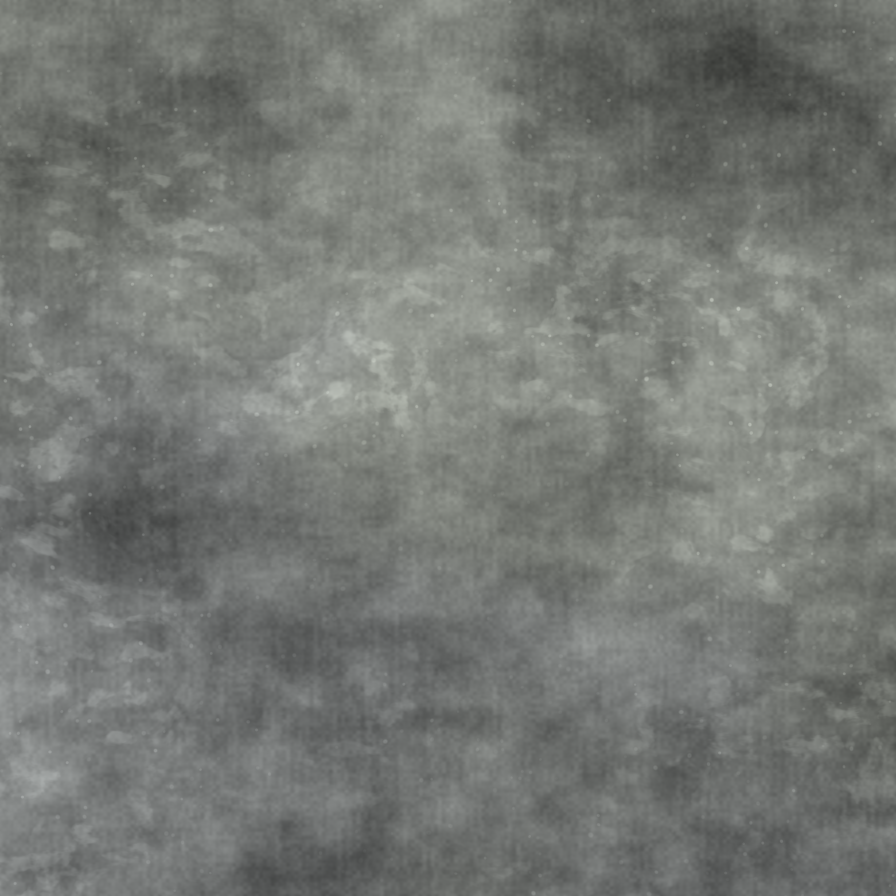
This texture is drawn by a Shadertoy shader. Its source:

```glsl
// Weathered grey-green plaster: broad soft light and dark stains, cloudy mottling,
// crusty pale flakes, faint brushed fibres, fine grain and scattered bright specks.
// Layers of value noise are summed into one tone, which is then tinted.

#define BASE_TONE 0.462
#define CLOUD_AMOUNT 0.25
#define MOTTLE_AMOUNT 0.20
#define FLAKE_AMOUNT 0.085
#define FIBRE_AMOUNT 0.035
#define GRAIN_AMOUNT 0.050
#define SPECK_AMOUNT 0.17
#define SPECK_CELLS 95.0
#define SPECK_SHARE 0.07
#define MOSS_TINT vec3(0.984, 1.012, 0.962)
#define SLATE_TINT vec3(0.982, 1.004, 0.998)

float hash(vec2 p) {
    vec3 q = fract(p.xyx * 0.1031);
    q += dot(q, q.yzx + 33.33);
    return fract((q.x + q.y) * q.z);
}

// Value noise centred on zero
float noise(vec2 p) {
    vec2 cell = floor(p), f = fract(p);
    f = f * f * (3.0 - 2.0 * f);
    float low = mix(hash(cell), hash(cell + vec2(1, 0)), f.x);
    float high = mix(hash(cell + vec2(0, 1)), hash(cell + vec2(1, 1)), f.x);
    return mix(low, high, f.y) - 0.5;
}

float fbm(vec2 p, int octaves) {
    float sum = 0.0, weight = 0.5;
    for (int i = 0; i < octaves; i++) {
        sum += weight * noise(p);
        p = mat2(1.96, 0.40, -0.40, 1.96) * p + 17.3;
        weight *= 0.5;
    }
    return sum;
}

// Soft elliptical stain
float stain(vec2 p, vec2 centre, vec2 radius) {
    vec2 d = (p - centre) / radius;
    return exp(-dot(d, d));
}

// Large-scale light and shade across the wall
float broadTone(vec2 p) {
    float tone = 0.105 * stain(p, vec2(0.48, 0.64), vec2(0.45, 0.13));
    tone += 0.090 * stain(p, vec2(0.47, 0.95), vec2(0.15, 0.18));
    tone += 0.055 * stain(p, vec2(0.05, 0.28), vec2(0.14, 0.14));
    tone += 0.050 * stain(p, vec2(0.80, 0.33), vec2(0.20, 0.15));
    tone -= 0.125 * stain(p, vec2(0.78, 0.88), vec2(0.27, 0.18))
                  * smoothstep(0.53, 0.59, p.x);
    tone -= 0.050 * stain(p, vec2(0.00, 0.70), vec2(0.20, 0.30));
    tone -= 0.065 * stain(p, vec2(0.17, 0.42), vec2(0.20, 0.07));
    tone -= 0.050 * stain(p, vec2(0.50, 0.02), vec2(0.60, 0.20));
    return tone;
}

// Sparse round chips, at most one per cell
float specks(vec2 p) {
    vec2 cell = floor(p);
    vec2 centre = 0.3 + 0.4 * vec2(hash(cell + 41.0), hash(cell + 83.0));
    float radius = mix(0.12, 0.28, hash(cell + 127.0));
    float chip = 1.0 - smoothstep(radius * 0.4, radius + 0.08, length(fract(p) - centre));
    return chip * step(1.0 - SPECK_SHARE, hash(cell + 7.0)) * mix(0.3, 1.0, hash(cell + 59.0));
}

void mainImage(out vec4 fragColor, in vec2 fragCoord) {
    vec2 uv = fragCoord / iResolution.xy;
    vec2 warp = vec2(fbm(uv * 7.0 + 3.0, 4), fbm(uv * 7.0 + 51.0, 4));

    // Stains and clouds
    float tone = BASE_TONE + broadTone(uv + 0.10 * warp);
    tone += CLOUD_AMOUNT * fbm(uv * vec2(6.0, 7.5) + 0.6 * warp + 11.0, 5);
    tone += MOTTLE_AMOUNT * fbm(uv * vec2(24.0, 31.0) + warp + 29.0, 5);

    // Pale crust, thickest along the middle band and the left side
    float crust = 0.35 + 2.2 * fbm(uv * 5.0 + 71.0, 3);
    crust += 0.6 * stain(uv, vec2(0.50, 0.62), vec2(0.55, 0.16));
    crust += 0.4 * stain(uv, vec2(0.08, 0.50), vec2(0.15, 0.50));
    crust = clamp(crust, 0.0, 1.0);
    float flakes = smoothstep(0.02, 0.22, fbm(uv * vec2(38.0, 50.0) + 3.0 * warp + 97.0, 4));
    tone += FLAKE_AMOUNT * crust * flakes;

    // Brushed fibres: vertical strands and weaker horizontal ones
    tone += FIBRE_AMOUNT * noise(uv * vec2(190.0, 22.0) + 5.0);
    tone += 0.6 * FIBRE_AMOUNT * noise(uv * vec2(20.0, 150.0) + 13.0);

    // Grain and chips
    tone += GRAIN_AMOUNT * noise(uv * 230.0 + 19.0);
    float chipArea = 0.25 + 0.5 * crust + 0.5 * stain(uv, vec2(0.92, 0.85), vec2(0.25, 0.30));
    tone += SPECK_AMOUNT * chipArea * specks(uv * SPECK_CELLS + 2.0 * warp);

    // Cooler towards the lower left, mossy elsewhere
    float slate = smoothstep(0.95, 0.25, uv.x * 0.6 + uv.y + 1.2 * fbm(uv * 4.0 + 37.0, 3));
    vec3 colour = tone * mix(MOSS_TINT, SLATE_TINT, slate);
    fragColor = vec4(clamp(colour, 0.0, 1.0), 1.0);
}
```
